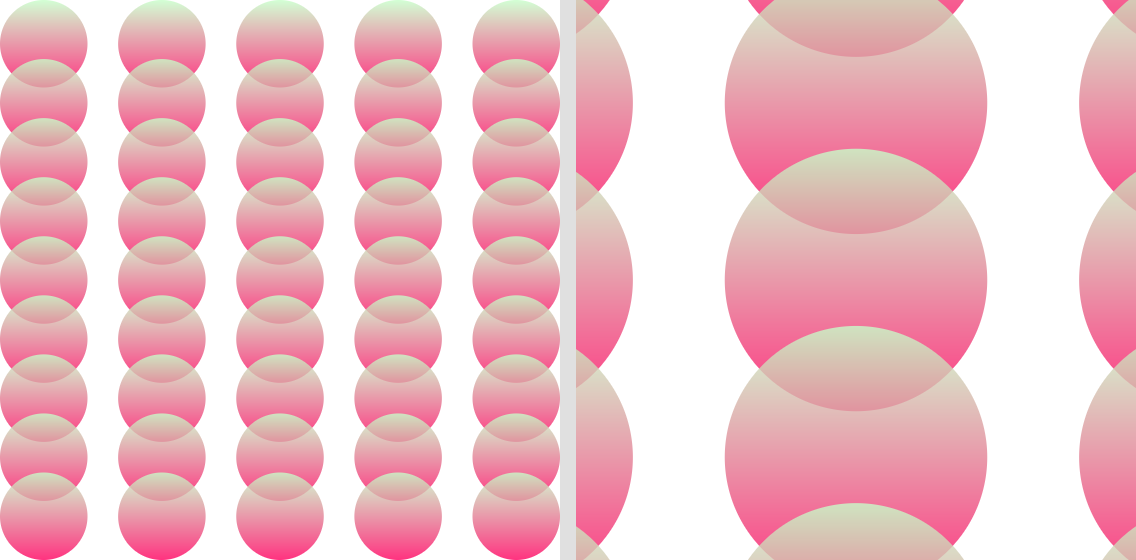
Left: the whole. Right: its middle third, enlarged.
This pattern is drawn by a WebGL 2 fragment shader. Its source:

```glsl
#version 300 es
precision highp float;
// Five columns of nine overlapping translucent discs on white.
// Each disc fades from mint at its top to hot pink at its base;
// rows are blended from the top down, so lower discs lie over upper ones.

uniform vec2 u_resolution;
out vec4 outColor;

const float RADIUS = 0.078125;
const vec2 PITCH = vec2(0.2109375, 0.10546875);

void main() {
    vec2 uv = gl_FragCoord.xy / u_resolution;
    vec2 p = vec2(uv.x, 1.0 - uv.y);   // measured down from the top left
    float pixel = 1.0 / min(u_resolution.x, u_resolution.y);

    // Horizontal offset from the nearest column centre
    float column = clamp(round((p.x - RADIUS) / PITCH.x), 0.0, 4.0);
    float dx = p.x - RADIUS - column * PITCH.x;

    vec3 color = vec3(1.0);
    for (int row = 0; row < 9; row++) {
        vec2 offset = vec2(dx, p.y - RADIUS - float(row) * PITCH.y);
        float edge = length(offset) - RADIUS;
        float coverage = clamp(0.5 - edge / pixel, 0.0, 1.0);

        // Vertical gradient within the disc, laid on at 80% opacity
        float fall = clamp(0.5 + 0.5 * offset.y / RADIUS, 0.0, 1.0);
        vec3 disc = mix(vec3(0.78, 1.0, 0.79), vec3(1.0, 0.0, 0.375), fall);
        color = mix(color, disc, 0.8 * coverage);
    }
    outColor = vec4(color, 1.0);
}
```
